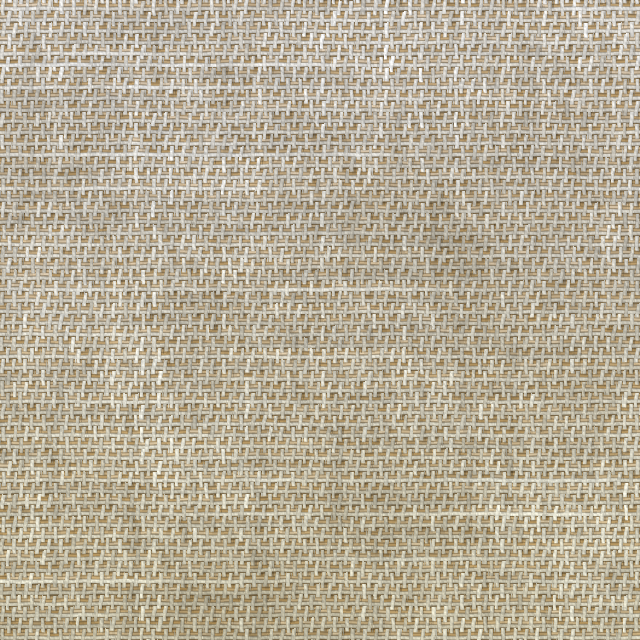
A three.js fragment shader for this texture:

```glsl
// Woven linen-like cloth: pale weft lines run straight across, joined by long
// staggered warp stitches, with gold and cream weft dashes between the stitches.
// Each thread is a rounded band in a cell grid; layered sines add slubs and drift.
#define COLUMNS 110.0
#define ROWS 57.0
#define WEFT_WIDTH 0.17
#define WARP_WIDTH 0.33
#define DASH_WIDTH 0.14
#define EDGE 0.16
#define WAVER_X 0.13
#define WAVER_Y 0.03
#define SLUB_AMOUNT 0.6
#define GRAIN 0.12
#define DRIFT 0.042

varying vec2 vUv;

const vec3 SHADOW = vec3(0.46, 0.38, 0.25);
const vec3 GOLD = vec3(0.64, 0.53, 0.35);
const vec3 CREAM = vec3(0.78, 0.72, 0.62);
const vec3 LINEN = vec3(0.70, 0.68, 0.62);
const vec3 PALE = vec3(0.88, 0.88, 0.85);

float hash(vec2 p) {
  return fract(sin(dot(p, vec2(127.1, 311.7))) * 43758.5);
}

// Layered sines along one numbered thread, about -1 to 1
float threadWave(float t, float id) {
  float phase = 6.283 * hash(vec2(id, 3.7));
  return 0.55 * sin(t * 5.0 + phase) + 0.3 * sin(t * 13.0 + phase * 2.3)
       + 0.15 * sin(t * 37.0 + phase * 4.1);
}

// Uneven thickening along some of the threads, from 0 to 1
float slub(float t, float id) {
  return smoothstep(-0.2, 0.7, threadWave(t, id))
       * smoothstep(0.5, 0.95, hash(vec2(id, 9.2)));
}

// Coverage of a thread at distance d from its axis
float cover(float d, float width) {
  return 1.0 - smoothstep(width - EDGE * 0.5, width + EDGE * 0.5, abs(d));
}

// Rounded shading across a thread
float roundness(float d, float width) {
  float x = min(abs(d) / width, 1.0);
  return 1.06 - 0.20 * x * x;
}

// Soft start of a stitch that runs to the top of its cell
float startAt(float y, float low) {
  return smoothstep(low - EDGE * 0.5, low + EDGE * 0.5, y);
}

void main() {
  // Nearly straight rows, slightly wavering columns
  vec2 p = vUv * vec2(COLUMNS, ROWS);
  p.y += WAVER_Y * (sin(vUv.x * 21.0 + vUv.y * 9.0) + sin(p.x * 0.9 + floor(p.y) * 2.1));
  p.x += WAVER_X * (sin(vUv.y * 17.0 + vUv.x * 8.0) + sin(p.y * 1.7 + floor(p.x) * 2.4));
  vec2 cell = floor(p);
  vec2 f = fract(p);
  float shortStitch = mod(cell.x + cell.y, 2.0);
  float rnd = hash(cell);
  float weftSlub = slub(vUv.x, cell.y) * SLUB_AMOUNT;
  float warpSlub = slub(vUv.y, cell.x + 200.0) * SLUB_AMOUNT;

  // Two weft dashes, each spanning the gap between neighbouring long stitches
  vec2 gap = vec2(floor((p.x + mod(cell.y, 2.0) - 0.5) * 0.5), cell.y);
  float lowTone = hash(gap + 31.0);
  float highTone = hash(gap + 67.0);
  float lowY = f.y - 0.54 - 0.06 * (lowTone - 0.5);
  float highY = f.y - 0.82 - 0.06 * (highTone - 0.5);
  vec3 color = SHADOW;
  color = mix(color, mix(GOLD, CREAM, lowTone) * roundness(lowY, DASH_WIDTH),
              cover(lowY, DASH_WIDTH));
  color = mix(color, mix(GOLD, CREAM, highTone * 0.7) * roundness(highY, DASH_WIDTH),
              cover(highY, DASH_WIDTH));

  // Warp stitches: long ones cross the weft, short tips emerge above it
  float lean = (0.08 + 0.15 * rnd) * (f.y - 0.5) * (1.0 - 2.0 * shortStitch);
  float warpX = f.x - 0.5 - lean;
  float warpWidth = WARP_WIDTH + 0.07 * (rnd - 0.5) + 0.05 * warpSlub;
  float stitch = mix(1.0, startAt(f.y, 0.62 + 0.15 * rnd), shortStitch);
  float stitchTone = hash(vec2(cell.x, cell.y + shortStitch) + 13.0);
  vec3 warp = mix(LINEN, PALE, clamp(0.1 + 0.65 * stitchTone + 0.6 * warpSlub, 0.0, 1.0));
  warp *= roundness(warpX + 0.05, warpWidth) * (1.0 + 0.04 * sin(p.y * 11.0 + p.x * 6.0));
  float warpCover = stitch * cover(warpX, warpWidth);
  color *= 1.0 - 0.16 * stitch * cover(warpX - 0.12, warpWidth + 0.08);
  color = mix(color, warp, warpCover);

  // Pale weft line along the row; slubs bulge over the stitches
  float weftY = f.y - 0.22;
  float weftWidth = WEFT_WIDTH + 0.04 * weftSlub;
  float weftTone = 0.2 + 0.3 * hash(vec2(cell.y, 5.0)) + 0.25 * (rnd - 0.5) + 0.8 * weftSlub;
  vec3 weft = mix(LINEN, PALE, clamp(weftTone, 0.0, 1.0));
  weft *= roundness(weftY, weftWidth) * (1.0 + 0.03 * sin(p.x * 9.0 + p.y * 9.0));
  float onTop = 1.0 - warpCover * (1.0 - shortStitch) * (0.7 - 0.7 * weftSlub);
  color = mix(color, weft, cover(weftY, weftWidth) * onTop);

  // Fibre grain, streaks along threads and broad drift in tone
  color *= 1.0 + GRAIN * (hash(floor(p * vec2(2.0, 4.0))) - 0.5);
  color *= 1.0 + DRIFT * (threadWave(vUv.x, cell.y + 400.0) + threadWave(vUv.y, cell.x + 600.0));
  float cloud = sin(vUv.x * 4.0 + vUv.y * 3.0) * sin(vUv.y * 5.0 - vUv.x * 2.0)
              + 0.6 * sin(vUv.x * 11.0 + 1.0) * sin(vUv.y * 14.0 + vUv.x * 3.0);
  color *= 1.0 + DRIFT * cloud * vec3(0.9, 1.0, 1.3);
  color *= mix(vec3(0.975, 0.965, 0.91), vec3(1.02, 1.02, 1.05), smoothstep(0.0, 0.9, vUv.y));
  gl_FragColor = vec4(clamp(color, 0.0, 1.0), 1.0);
}
```
